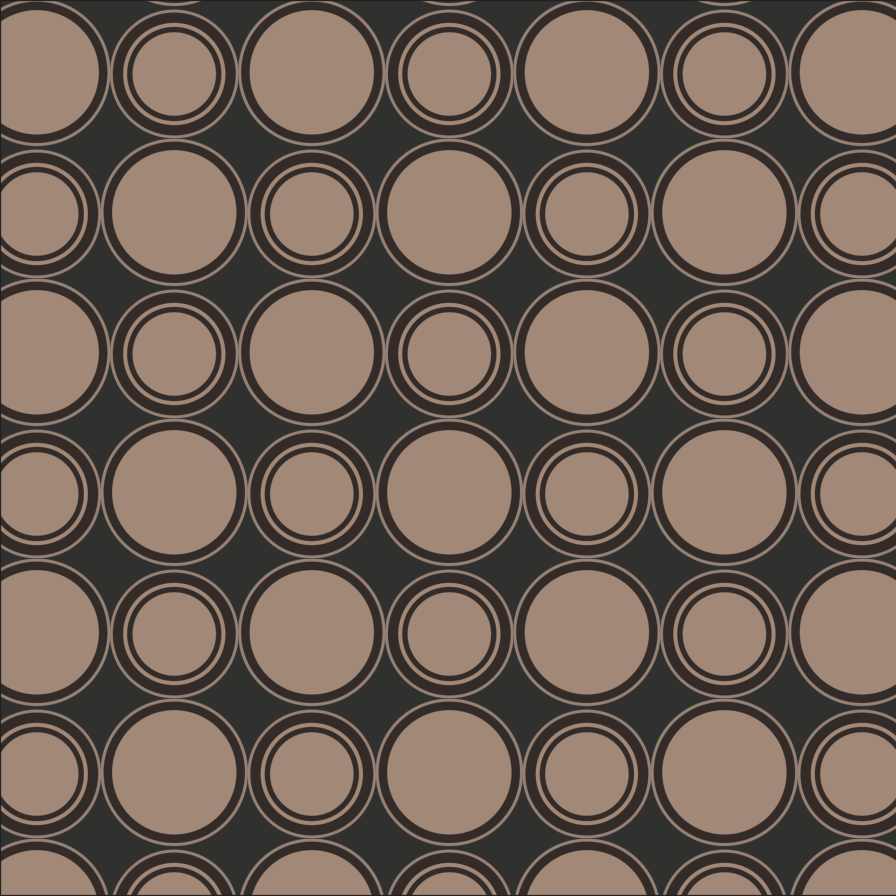
A Shadertoy shader for this pattern:

```glsl
// Checkerboard of touching discs: large ones with a single thin outline alternate
// with small ones that carry two concentric rings, over a charcoal ground.
// Each size is a staggered lattice folded to a radius, then painted in layers.

const vec2 PITCH = vec2(0.1535, 0.15625);       // spacing of neighbouring discs
const vec2 LARGE_ORIGIN = vec2(0.0410, 0.9193);
const vec2 SMALL_ORIGIN = vec2(0.1945, 0.9174); // sits slightly below the large row

const float LARGE_FILL = 0.0694;
const vec2 LARGE_RING = vec2(0.0789, 0.0823);   // inner and outer radius
const float SMALL_FILL = 0.0466;
const vec2 SMALL_INNER_RING = vec2(0.0526, 0.0571);
const vec2 SMALL_OUTER_RING = vec2(0.0686, 0.0719);

const float BORDER = 0.0012;
const float SOFTNESS = 0.0009;

const vec3 GROUND = vec3(0.188, 0.188, 0.184);
const vec3 GAP = vec3(0.196, 0.169, 0.153);
const vec3 TAN = vec3(0.631, 0.533, 0.467);
const vec3 OUTLINE = vec3(0.588, 0.510, 0.459);
const vec3 EDGE = vec3(0.12);

// Distance to the nearest point of a rectangular lattice
float latticeRadius(vec2 p, vec2 period) {
    return length(p - period * round(p / period));
}

// Distance to the nearest point of a checkerboard lattice
float checkerRadius(vec2 p) {
    return min(latticeRadius(p, 2.0 * PITCH), latticeRadius(p - PITCH, 2.0 * PITCH));
}

// Coverage of a disc, with soft edge w
float disc(float r, float radius, float w) {
    return 1.0 - smoothstep(radius - w, radius + w, r);
}

float ring(float r, vec2 radii, float w) {
    return disc(r, radii.y, w) - disc(r, radii.x, w);
}

void mainImage(out vec4 fragColor, in vec2 fragCoord) {
    vec2 p = fragCoord / iResolution.y;
    float w = max(SOFTNESS, 0.6 / iResolution.y);
    float small = checkerRadius(p - SMALL_ORIGIN);
    float large = checkerRadius(p - LARGE_ORIGIN);

    // Dark bodies first, so that touching outlines stay intact
    float body = max(disc(small, SMALL_OUTER_RING.x, w), disc(large, LARGE_RING.x, w));
    vec3 color = mix(GROUND, GAP, body);

    // Thin outlines
    float outline = max(ring(small, SMALL_OUTER_RING, w), ring(large, LARGE_RING, w));
    color = mix(color, OUTLINE, outline);

    // Solid centres and the inner ring of the small discs
    float fill = max(disc(small, SMALL_FILL, w), disc(large, LARGE_FILL, w));
    fill = max(fill, ring(small, SMALL_INNER_RING, w));
    color = mix(color, TAN, fill);

    // Hairline along the left, bottom and top edges
    float edge = min(p.x, min(p.y, 1.0 - p.y));
    color = mix(color, EDGE, disc(edge, BORDER, w));

    fragColor = vec4(color, 1.0);
}
```
